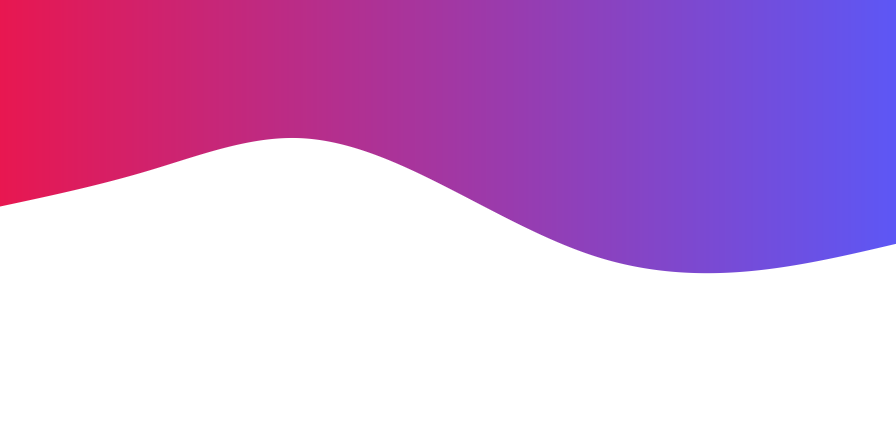
Give the GLSL for this background, as a Shadertoy shader.

```glsl
// A white wave below a smooth crimson-to-indigo horizontal gradient.

const vec3 CRIMSON = vec3(0.91, 0.09, 0.315);
const vec3 INDIGO  = vec3(0.365, 0.34, 0.96);
const vec3 WHITE   = vec3(1.0);

// Evenly spaced spline control heights, as fractions of the canvas height
const int SPANS = 6;
const float HEIGHTS[7] = float[7](0.539, 0.610, 0.7385, 0.5867, 0.3984, 0.3776, 0.4557);

// Control height, continued in a straight line past both ends
float controlHeight(int i) {
    if (i < 0) return 2.0 * HEIGHTS[0] - HEIGHTS[1];
    if (i > SPANS) return 2.0 * HEIGHTS[SPANS] - HEIGHTS[SPANS - 1];
    return HEIGHTS[i];
}

// Uniform cubic B-spline: returns the wave height and its slope at x in 0..1
vec2 wave(float x) {
    float position = x * float(SPANS);
    int span = clamp(int(floor(position)), 0, SPANS - 1);
    float t = position - float(span);
    float s = 1.0 - t;
    vec4 control = vec4(controlHeight(span - 1), controlHeight(span),
                        controlHeight(span + 1), controlHeight(span + 2));
    vec4 weights = vec4(s * s * s,
                        4.0 - 6.0 * t * t + 3.0 * t * t * t,
                        4.0 - 6.0 * s * s + 3.0 * s * s * s,
                        t * t * t) / 6.0;
    vec4 rates = vec4(-s * s, 3.0 * t * t - 4.0 * t,
                      4.0 * s - 3.0 * s * s, t * t) * 0.5;
    return vec2(dot(control, weights), dot(control, rates) * float(SPANS));
}

void mainImage(out vec4 fragColor, in vec2 fragCoord) {
    vec2 uv = fragCoord / iResolution.xy;

    // Gradient behind the wave
    vec3 gradient = mix(CRIMSON, INDIGO, uv.x);

    // Distance to the wave in pixels, for a one-pixel soft edge
    vec2 edge = wave(uv.x);
    float slope = edge.y * iResolution.y / iResolution.x;
    float edgeDistance = (uv.y - edge.x) * iResolution.y / sqrt(1.0 + slope * slope);
    float coverage = clamp(edgeDistance + 0.5, 0.0, 1.0);

    fragColor = vec4(mix(WHITE, gradient, coverage), 1.0);
}
```
